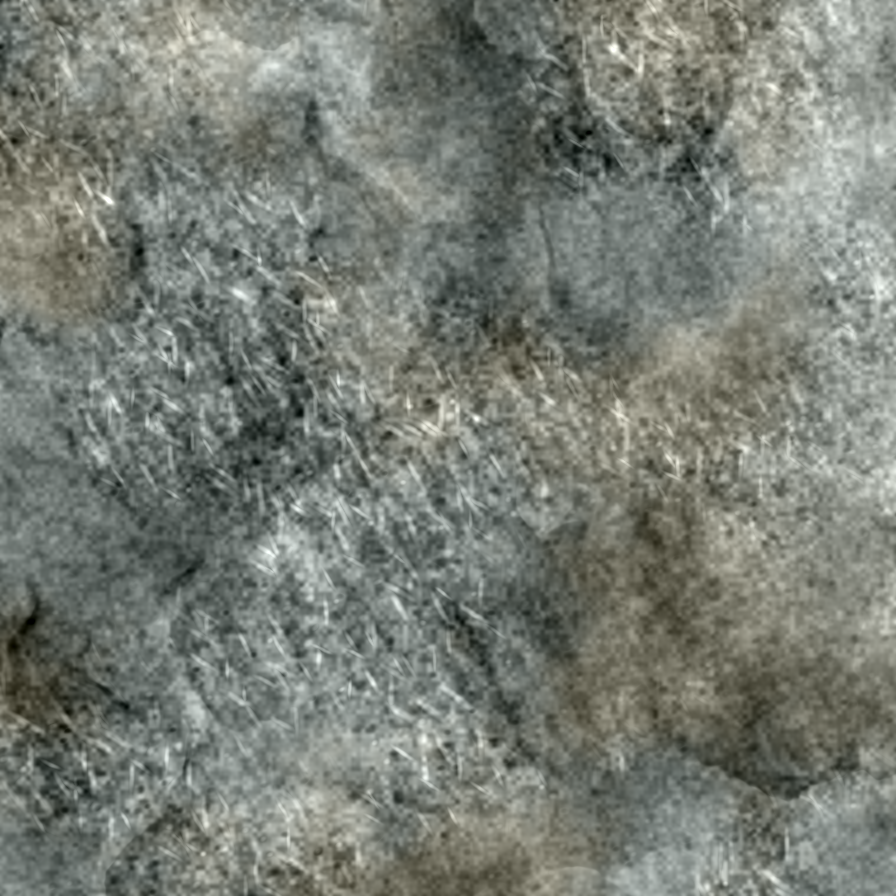
Write a WebGL 1 fragment shader that draws this texture.

```glsl
precision highp float;
uniform vec2 u_resolution;

const float BASE_TONE = 0.465;
const float WARP_AMOUNT = 0.09;
const float FACET_SCALE = 6.5;
const float FACET_SHARPNESS = 45.0;
const float FACET_CONTRAST = 0.15;
const float MOTTLE_CONTRAST = 0.42;
const float GRAIN_SCALE = 190.0;
const float GRAIN_CONTRAST = 0.23;
const float STREAK_ANGLE = -1.05;
const float STREAK_CONTRAST = 0.20;
const float SCRATCH_LIGHT = 0.24;
const float CHIP_LIGHT = 0.17;
const float PIT_DARK = 0.17;
const float CRACK_DARK = 0.15;
const vec3 COOL_TINT = vec3(-0.022, 0.012, -0.004);
const vec3 WARM_TINT = vec3(0.022, 0.014, -0.048);

float hash(vec2 p) {
  vec3 q = fract(p.xyx * 0.1031);
  q += dot(q, q.yzx + 33.33);
  return fract((q.x + q.y) * q.z);
}

vec2 hash2(vec2 p) {
  return vec2(hash(p), hash(p + 71.7));
}

mat2 rotation(float angle) {
  float c = cos(angle), s = sin(angle);
  return mat2(c, -s, s, c);
}

float noise(vec2 p) {
  vec2 cell = floor(p), f = fract(p);
  f = f * f * (3.0 - 2.0 * f);
  return mix(mix(hash(cell), hash(cell + vec2(1.0, 0.0)), f.x),
             mix(hash(cell + vec2(0.0, 1.0)), hash(cell + 1.0), f.x), f.y);
}

float fbm(vec2 p) {
  float sum = 0.0, amplitude = 0.5;
  for (int i = 0; i < 5; i++) {
    sum += amplitude * noise(p);
    p = rotation(0.6) * p * 2.03 + 17.3;
    amplitude *= 0.5;
  }
  return sum / 0.96875;
}

// Cellular planes, each with its own tone and slope, meeting in soft edges
float facets(vec2 p) {
  vec2 cell = floor(p), f = fract(p);
  float total = 0.0, weights = 0.0;
  for (int y = -1; y <= 1; y++) {
    for (int x = -1; x <= 1; x++) {
      vec2 o = vec2(float(x), float(y));
      vec2 d = o + hash2(cell + o) - f;
      vec2 slope = hash2(cell + o + 37.0) - 0.5;
      float w = exp(-FACET_SHARPNESS * dot(d, d));
      total += w * (hash(cell + o + 19.0) - 0.5 + 1.8 * dot(d, slope));
      weights += w;
    }
  }
  return total / max(weights, 1e-20);
}

// Scattered ellipses; density is the share of cells that hold one
float flecks(vec2 p, float angle, vec2 scale, float density) {
  vec2 q = rotation(angle) * p * scale;
  vec2 cell = floor(q), f = fract(q);
  float mask = 0.0;
  for (int y = -1; y <= 1; y++) {
    for (int x = -1; x <= 1; x++) {
      vec2 o = vec2(float(x), float(y));
      vec2 d = o + hash2(cell + o) - f;
      float pick = hash(cell + o + 53.0);
      float radius = mix(0.35, 0.8, hash(cell + o + 91.0));
      float shape = 1.0 - smoothstep(0.15 * radius, radius, length(d));
      mask = max(mask, shape * step(pick, density));
    }
  }
  return mask;
}

float softPatch(vec2 p, vec2 centre, vec2 radius) {
  vec2 d = (p - centre) / radius;
  return exp(-dot(d, d));
}

void main() {
  vec2 p = gl_FragCoord.xy / u_resolution;
  vec2 warp = vec2(fbm(p * 7.0), fbm(p * 7.0 + 43.0)) - 0.5;
  vec2 w = p + WARP_AMOUNT * 2.0 * warp;
  vec2 bent = p + 0.25 * WARP_AMOUNT * warp;
  float cluster = smoothstep(0.36, 0.64, fbm(p * 6.0 + 9.0));

  // Broad light and shade
  float paleBand = smoothstep(0.76, 0.93, w.x) * smoothstep(0.08, 0.55, w.y);
  float chalk = softPatch(w, vec2(0.31, 0.27), vec2(0.10, 0.15));
  float tone = BASE_TONE + 0.18 * paleBand + 0.13 * chalk;
  tone += 0.17 * softPatch(w, vec2(0.22, 1.0), vec2(0.24, 0.09));
  tone -= 0.15 * softPatch(w, vec2(0.58, 0.92), vec2(0.12, 0.16));
  tone -= 0.09 * softPatch(w, vec2(0.12, 0.30), vec2(0.16, 0.35));
  tone -= 0.12 * softPatch(w, vec2(0.50, 0.57), vec2(0.18, 0.06));
  tone += FACET_CONTRAST * (1.0 - 0.6 * paleBand) * facets(w * FACET_SCALE);
  tone += MOTTLE_CONTRAST * (fbm(p * 13.0 + 5.0) - 0.5);

  // Grain and fibrous streaks
  float grain = noise(p * GRAIN_SCALE) + 0.8 * noise(p * GRAIN_SCALE * 0.5 + 7.0) - 0.9;
  tone += GRAIN_CONTRAST * mix(0.65, 1.15, cluster) * grain;
  float streak = noise(rotation(STREAK_ANGLE) * bent * vec2(22.0, 130.0)) - 0.5;
  tone += STREAK_CONTRAST * mix(0.3, 1.0, max(cluster, chalk)) * streak;

  // Pale scratches and chips, dark pits and cracks
  float scratches = 0.0;
  for (int i = 0; i < 3; i++) {
    float k = float(i);
    float angle = STREAK_ANGLE + 0.5 * (k - 1.0);
    scratches = max(scratches, flecks(bent + k * 3.7, angle, vec2(24.0, 125.0), 0.09));
  }
  tone += SCRATCH_LIGHT * scratches * max(cluster, chalk) * (1.0 - 0.6 * paleBand);
  tone += CHIP_LIGHT * flecks(bent, 0.4, vec2(75.0, 95.0), 0.09) * mix(0.4, 1.0, cluster);
  tone -= PIT_DARK * flecks(bent + 5.0, 0.3, vec2(62.0, 85.0), 0.15) * mix(0.5, 1.0, cluster);
  tone -= CRACK_DARK * flecks(w + 2.0, -1.4, vec2(6.0, 42.0), 0.07);

  // Cool slate against warm olive stains
  float warmth = smoothstep(0.36, 0.64, fbm(p * 4.0 + 61.0) + 0.12 * (p.x - 0.5));
  vec3 tint = mix(COOL_TINT, WARM_TINT, warmth * (1.0 - 0.75 * paleBand));
  gl_FragColor = vec4(clamp(vec3(tone) + tint, 0.0, 1.0), 1.0);
}
```
